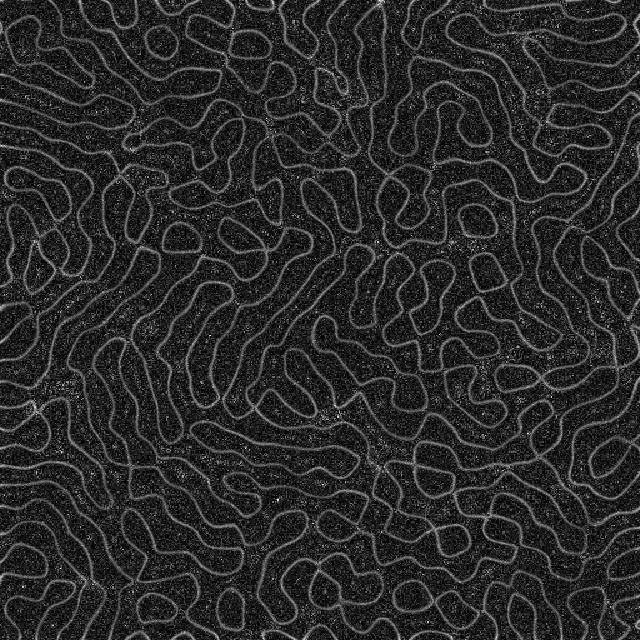
This pattern is drawn by a Shadertoy shader. Its source:

```glsl
// Thin pale contours of a winding labyrinth over dark, speckled ground.

const float TAU = 6.2831853;
const float CELLS = 12.0;         // wave packets across the canvas
const float WAVES_PER_CELL = 1.24; // stripe frequency inside one cell
const float FALLOFF = 0.85;       // gaussian decay of a packet
const float GRAINS = 512.0;       // speckles across the canvas
const float LINE_WIDTH = 0.0016;

float hash(vec2 p, float seed) {
    vec3 q = fract(vec3(p.xyx) * vec3(0.1031, 0.1030, 0.0973) + seed * 0.137);
    q += dot(q, q.yzx + 33.33);
    return fract((q.x + q.y) * q.z);
}

float valueNoise(vec2 p, float seed) {
    vec2 i = floor(p), f = fract(p);
    f = f * f * (3.0 - 2.0 * f);
    float low = mix(hash(i, seed), hash(i + vec2(1, 0), seed), f.x);
    float high = mix(hash(i + vec2(0, 1), seed), hash(i + vec2(1, 1), seed), f.x);
    return mix(low, high, f.y);
}

// Sum of oriented wave packets: x = height, yz = its gradient.
vec3 labyrinth(vec2 p, float waveNumber) {
    vec2 home = floor(p);
    vec3 sum = vec3(0.0);
    for (int y = -3; y <= 3; y++) {
        for (int x = -3; x <= 3; x++) {
            vec2 cell = home + vec2(x, y) + 40.0;
            vec2 centre = cell - 40.0 + vec2(hash(cell, 1.0), hash(cell, 2.0));
            vec2 r = p - centre;
            // Neighbouring packets share a direction, with some jitter.
            float angle = 8.0 * valueNoise(cell / 3.5, 3.0) + 1.1 * (hash(cell, 4.0) - 0.5);
            vec2 k = waveNumber * vec2(cos(angle), sin(angle));
            float phase = dot(k, r) + TAU * hash(cell, 5.0);
            float weight = exp(-FALLOFF * dot(r, r));
            float crest = cos(phase);
            sum += weight * vec3(crest, -2.0 * FALLOFF * r * crest - k * sin(phase));
        }
    }
    return sum;
}

// Absolute value of a normally distributed number per grain.
float speckle(vec2 p) {
    vec2 grain = floor(p * GRAINS);
    float radius = sqrt(-2.0 * log(max(hash(grain, 6.0), 0.001)));
    return abs(radius * cos(TAU * hash(grain, 7.0)));
}

float contour(float distanceToLine, float width) {
    float d = distanceToLine / width;
    return exp(-0.5 * d * d);
}

void mainImage(out vec4 fragColor, in vec2 fragCoord) {
    vec2 uv = fragCoord / iResolution.y;
    float waveNumber = TAU * WAVES_PER_CELL;

    // Bend the stripes a little so their walls are not perfectly straight.
    vec2 wobble = vec2(valueNoise(uv * 30.0, 8.0), valueNoise(uv * 30.0, 9.0)) - 0.5;
    vec3 field = labyrinth(uv * CELLS + 0.12 * wobble, waveNumber);
    float slope = length(field.yz);

    // Contour at the zero crossing, as a distance in canvas units.
    float width = max(LINE_WIDTH, 0.6 / iResolution.y);
    float line = contour(field.x / (max(slope, 0.001) * CELLS), width);
    vec2 rim = min(uv, iResolution.xy / iResolution.y - uv);
    float rimGlow = 1.0 - smoothstep(0.0, 0.015, min(rim.x, rim.y));
    float lineLight = 0.25 + 0.2 * valueNoise(uv * 22.0, 10.0) + 0.18 * rimGlow;

    // Cloudy smudges gather on flat crests and around broken stripes.
    float steepness = slope / (1.36 * waveNumber);
    float calm = exp(-9.0 * steepness * steepness);
    float blotch = smoothstep(0.15, 0.9, valueNoise(uv * 85.0, 11.0));
    float grainLight = 0.122 + 0.18 * calm * blotch;

    float grey = 0.012 + grainLight * speckle(uv) * (1.0 - 0.25 * line) + lineLight * line;
    fragColor = vec4(vec3(clamp(grey, 0.0, 1.0)), 1.0);
}
```
